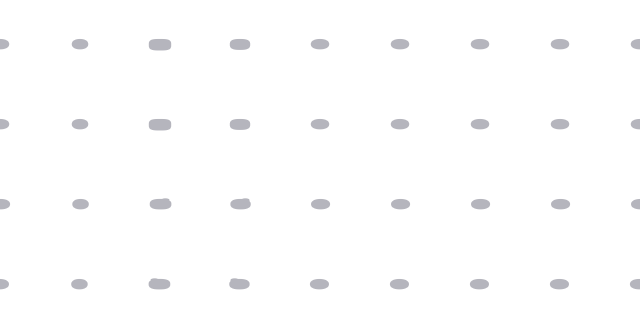
Write a WebGL 2 fragment shader that draws this pattern.

```glsl
#version 300 es
precision highp float;

uniform vec2 u_resolution;
out vec4 outColor;

// Lengths are in cells; one cell is a quarter of the canvas height.
const float ROWS = 4.0;
const float DOT_HEIGHT_IN_CELL = 0.448;
const vec3 PAPER = vec3(1.0);
const vec3 DOT_GREY = vec3(0.71, 0.71, 0.74);

const vec2 DOT_RADIUS = vec2(0.115, 0.065);
const float NARROWING = 0.012;            // column 1
const vec2 WIDE_GROWTH = vec2(0.025, 0.007); // column 2, half as much in column 3
const float ROUNDNESS = 2.2;
const float BOXINESS = 1.1;

const float LOWER_SHIFT = 0.007;
const float LOWER_WIDENING = 0.004;
const vec2 BUMP_OFFSET = vec2(0.06, 0.047);
const vec2 BUMP_RADIUS = vec2(0.052, 0.026);

// Approximate signed distance to a superellipse.
float superellipse(vec2 p, vec2 radius, float power) {
    vec2 q = max(abs(p) / radius, 1e-3);
    vec2 powered = pow(q, vec2(power));
    float k = pow(powered.x + powered.y, 1.0 / power);
    vec2 slope = pow(q / k, vec2(power - 1.0)) / radius;
    return (k - 1.0) / length(slope);
}

float dotDistance(vec2 p, float column, float row) {
    float narrow = 1.0 - step(0.5, abs(column - 1.0));
    float wide = 1.0 - step(0.5, abs(column - 2.0));
    wide += 0.5 * (1.0 - step(0.5, abs(column - 3.0)));
    float lower = 1.0 - step(1.5, row);
    float side = row < 0.5 ? -1.0 : 1.0;

    // The lower rows drift sideways and are less boxy.
    p.x -= lower * side * LOWER_SHIFT;
    vec2 radius = DOT_RADIUS;
    radius.x -= narrow * NARROWING;
    radius.x += lower * (1.0 - narrow) * LOWER_WIDENING;
    radius += wide * WIDE_GROWTH * mix(vec2(1.0), vec2(0.65, 0.1), lower);
    float power = ROUNDNESS + wide * BOXINESS * (1.0 - 0.6 * lower);
    p.y += wide * (1.0 - lower) * WIDE_GROWTH.y;
    float d = superellipse(p, radius, power);

    // Worn bump on top of the wide dots in the lower rows.
    if (lower * wide > 0.0) {
        vec2 bump = p - BUMP_OFFSET * vec2(side, 1.0);
        d = min(d, superellipse(bump, BUMP_RADIUS, ROUNDNESS));
    }
    return d;
}

void main() {
    float cellsPerPixel = ROWS / u_resolution.y;
    vec2 p = gl_FragCoord.xy * cellsPerPixel;

    // Dots sit on whole columns, so the outer ones are cut by the edges.
    float column = floor(p.x + 0.5);
    float row = floor(p.y);
    vec2 local = vec2(p.x - column, fract(p.y) - DOT_HEIGHT_IN_CELL);

    float d = dotDistance(local, column, row);
    float coverage = clamp(0.5 - d / cellsPerPixel, 0.0, 1.0);
    outColor = vec4(mix(PAPER, DOT_GREY, coverage), 1.0);
}
```
